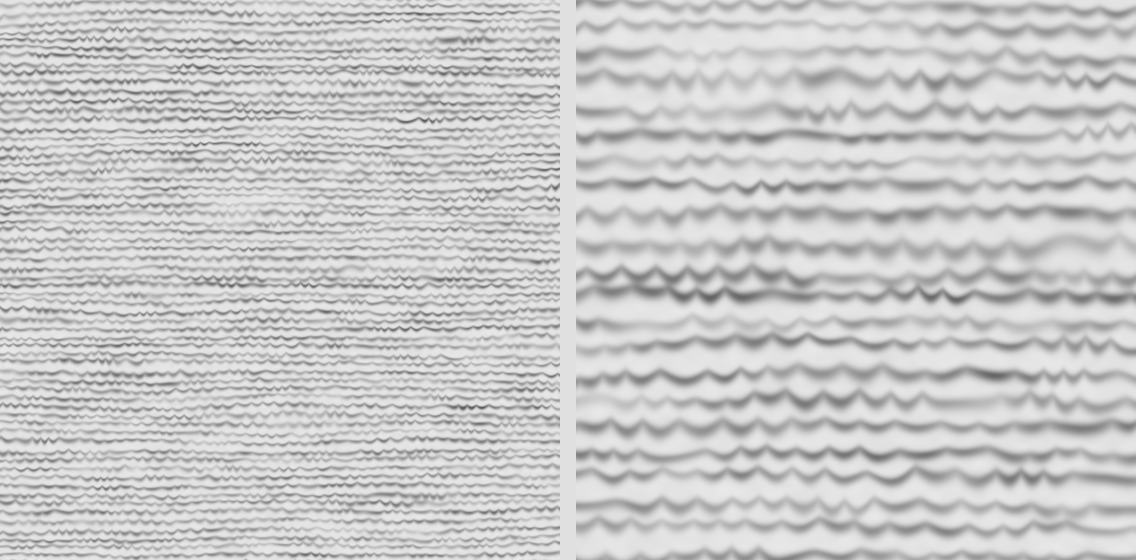
Left, the full canvas; right, a detail of the centre.
Write a WebGL 1 fragment shader that draws this texture.

```glsl
precision highp float;
// Pale woven cloth: thin horizontal rows of scalloped, uneven grey shadow.
uniform vec2 u_resolution;

const vec3 THREAD_COLOR = vec3(0.912);
const vec3 SHADOW_COLOR = vec3(0.36);
const float ROWS = 64.0;          // rows per canvas height
const float STITCHES = 47.0;      // scallops per canvas width
const float LEAN = 0.4;           // stitch shift from one row to the next
const float SCALLOP = 0.34;       // scallop height, in rows
const float WANDER = 0.75;        // slow drift of a row, in rows
const float LINE_WIDTH = 0.155;   // shadow softness, in rows
const float GRAIN = 0.035;

float hash(vec2 p) {
  vec3 q = fract(vec3(p.xyx) * vec3(0.1031, 0.1030, 0.0973));
  q += dot(q, q.yzx + 33.33);
  return fract((q.x + q.y) * q.z);
}

float noise(vec2 p) {
  vec2 cell = floor(p);
  vec2 f = fract(p);
  f = f * f * (3.0 - 2.0 * f);
  float low = mix(hash(cell), hash(cell + vec2(1.0, 0.0)), f.x);
  float high = mix(hash(cell + vec2(0.0, 1.0)), hash(cell + 1.0), f.x);
  return mix(low, high, f.y);
}

// Noise along one row, independent of its neighbours.
float rowNoise(float x, float row, float seed) {
  return noise(vec2(x + 37.0 * hash(vec2(row, seed)), row * 5.0 + seed));
}

// Shadow depth of one row at p, where p.y is counted in rows.
float rowShadow(vec2 p, float row) {
  float phase = p.x * STITCHES + row * LEAN + 0.4 * hash(vec2(row, 3.0))
              + 1.3 * rowNoise(p.x * 22.0, row, 11.0);
  float wave = cos(3.14159 * phase);
  float arch = sqrt(wave * wave + 0.05);
  float height = SCALLOP * mix(0.35, 1.25, rowNoise(p.x * 17.0, row, 23.0));

  // The row hangs in rounded loops between small raised crests.
  float center = row + 0.5 + height * (0.6 - arch);
  center += 0.3 * (hash(vec2(row, 7.0)) - 0.5);
  center += 0.28 * (rowNoise(p.x * 38.0, row, 31.0) - 0.5);

  // Long dark runs, short dashes and lighter breaks at the crests.
  float runs = rowNoise(p.x * 7.0, row, 43.0);
  float dashes = rowNoise(p.x * 30.0, row, 59.0);
  float depth = 0.10 + 0.27 * runs + 0.33 * dashes + 0.16 * hash(vec2(row, 71.0));
  depth *= mix(0.66, 1.12, arch);

  // The upper edge is crisper than the lower one.
  float offset = p.y - center;
  float width = LINE_WIDTH * mix(0.8, 1.25, rowNoise(p.x * 26.0, row, 83.0));
  width *= mix(1.2, 0.85, smoothstep(-0.1, 0.1, offset));
  return depth * exp(-0.5 * offset * offset / (width * width));
}

void main() {
  vec2 uv = gl_FragCoord.xy / u_resolution.y;

  // Uneven row spacing.
  vec2 p = vec2(uv.x, uv.y * ROWS);
  p.y += WANDER * (noise(vec2(uv.x * 4.0, uv.y * 22.0)) - 0.5);

  float shadow = 0.0;
  float row = floor(p.y);
  for (int i = -1; i <= 1; i++) {
    shadow += rowShadow(p, row + float(i));
  }

  // Broad patches of weaker shadow, then fine fibre grain.
  shadow *= mix(0.85, 1.25, noise(uv * vec2(5.0, 9.0) + 17.0));
  float fibre = noise(uv * vec2(150.0, 220.0)) + noise(uv * vec2(75.0, 130.0) + 9.0);
  shadow += 0.03 + GRAIN * (fibre - 1.0);

  vec3 color = mix(THREAD_COLOR, SHADOW_COLOR, clamp(shadow, 0.0, 1.0));
  gl_FragColor = vec4(color, 1.0);
}
```
